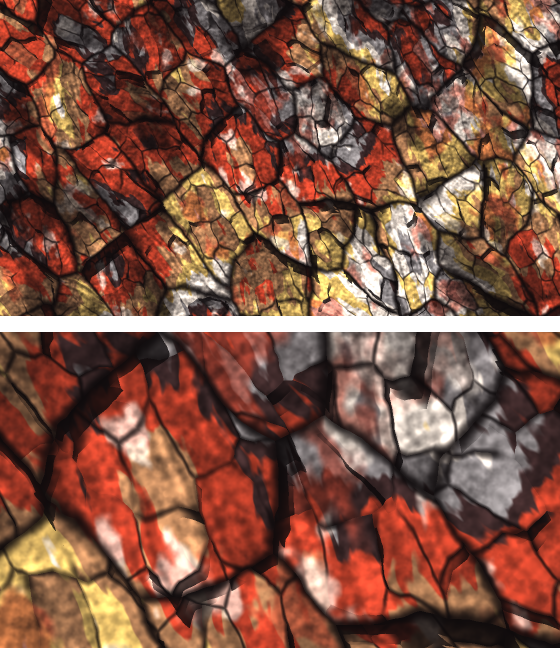
Top: the whole. Bottom: its middle third, enlarged.
Reproduce this texture procedurally as a Shadertoy shader.

```glsl
// Draws a sunlit face of fractured petrified wood: tilted blocks in red, ochre, pale and grey.

// Layout, in units of canvas height
const float GRAIN_ANGLE = -0.95;
const vec2 SLAB_SIZE = vec2(0.25, 0.165);
const vec2 CHIP_SIZE = vec2(0.095, 0.054);
const float JITTER = 0.85;
const float RAGGEDNESS = 0.022;

// Relief and light
const float SLAB_RELIEF = 0.085;
const float CHIP_RELIEF = 0.036;
const vec2 LIGHT = vec2(-0.42, 0.91);
const float LIGHT_SLOPE = 0.85;
const vec3 AMBIENT = vec3(0.055, 0.040, 0.045);

// Mineral tones, in the order they blend into each other
const vec3 DARK = vec3(0.18, 0.12, 0.12);
const vec3 RED = vec3(0.60, 0.20, 0.13);
const vec3 BROWN = vec3(0.58, 0.41, 0.28);
const vec3 OCHRE = vec3(0.80, 0.66, 0.36);
const vec3 PALE = vec3(0.85, 0.80, 0.75);
const vec3 GREY = vec3(0.47, 0.45, 0.45);
const vec3 TONES[6] = vec3[6](DARK, RED, BROWN, OCHRE, PALE, GREY);
const float TONE_END[6] = float[6](0.07, 0.30, 0.48, 0.65, 0.84, 0.985);

struct Block { vec2 id; vec2 offset; float edge; };
struct Rock { Block slab; Block chip; vec2 local; vec2 slope; float height; };

mat2 turn(float a) {
    float c = cos(a), s = sin(a);
    return mat2(c, s, -s, c);
}

vec2 hash2(vec2 p) {
    vec3 q = fract(p.xyx * vec3(0.1031, 0.1030, 0.0973));
    q += dot(q, q.yzx + 33.33);
    return fract((q.xx + q.yz) * q.zy);
}

float hash(vec2 p) { return hash2(p).x; }

float noise(vec2 p) {
    vec2 i = floor(p), f = fract(p);
    f = f * f * (3.0 - 2.0 * f);
    return mix(mix(hash(i), hash(i + vec2(1, 0)), f.x),
               mix(hash(i + vec2(0, 1)), hash(i + vec2(1, 1)), f.x), f.y);
}

float fbm(vec2 p) {
    float sum = 0.0, amp = 0.53;
    for (int i = 0; i < 4; i++) {
        sum += amp * noise(p);
        p = turn(0.6) * p * 2.03 + 17.3;
        amp *= 0.5;
    }
    return sum;
}

// Nearest jittered cell, measured with a boxy distance
Block findBlock(vec2 g, vec2 size) {
    vec2 q = g / size, base = floor(q);
    Block b = Block(vec2(0), vec2(0), 0.0);
    float nearest = 9.0, second = 9.0;
    for (int j = -1; j <= 1; j++)
    for (int i = -1; i <= 1; i++) {
        vec2 cell = base + vec2(i, j);
        vec2 off = q - cell - 0.5 - JITTER * (hash2(cell + 51.0) - 0.5);
        float d = mix(length(off), max(abs(off.x), abs(off.y)), 0.5);
        second = min(second, max(d, nearest));
        if (d < nearest) { nearest = d; b.id = cell; b.offset = off; }
    }
    b.edge = second - nearest;
    return b;
}

// Slabs split into chips, each a tilted plane
Rock findRock(vec2 g) {
    Rock r;
    r.slab = findBlock(g, SLAB_SIZE);
    vec2 key = hash2(r.slab.id + 90.0);
    r.local = turn((key.x - 0.5) * 0.8) * g + floor(key * 40.0);
    r.chip = findBlock(r.local, CHIP_SIZE);
    vec2 slabTilt = hash2(r.slab.id + 130.0) - 0.5;
    vec2 chipTilt = hash2(r.chip.id + 170.0) - 0.5;
    r.slope = slabTilt + chipTilt;
    r.height = SLAB_RELIEF * (key.y + dot(slabTilt, r.slab.offset))
             + CHIP_RELIEF * (hash(r.chip.id + 210.0) + dot(chipTilt, r.chip.offset));
    return r;
}

vec3 mineralTone(float t) {
    vec3 col = TONES[0];
    for (int i = 0; i < 6; i++)
        col = mix(col, TONES[(i + 1) % 6], smoothstep(-0.015, 0.015, t - TONE_END[i]));
    return col;
}

vec3 rockFace(vec2 p, float aspect) {
    vec2 g = turn(-GRAIN_ANGLE) * p + 20.0;
    vec2 toLight = turn(-GRAIN_ANGLE) * LIGHT;
    vec2 ragged = g + RAGGEDNESS * (vec2(fbm(g * 13.0), fbm(g * 13.0 + 70.0)) - 0.5);
    Rock rock = findRock(ragged);

    // Colour: broad zones, a shift per block, veins along the grain
    float vein = fbm(rock.local * vec2(9.0, 30.0)) - 0.5;
    float tone = 0.14 + 0.62 * p.x / aspect + 2.2 * (fbm(g * vec2(1.8, 2.6)) - 0.5)
               + 0.30 * (hash(rock.slab.id + 5.0) - 0.5)
               + 0.20 * (hash(rock.chip.id + 9.0) - 0.5) + 0.42 * vein;
    vec3 col = mineralTone(fract(tone));
    col = mix(col, RED, 0.55 * smoothstep(0.60, 0.70, fbm(rock.local * vec2(8.0, 13.0) + 33.0)));
    col = mix(col, PALE, 0.65 * smoothstep(0.64, 0.74, fbm(rock.local * vec2(11.0, 17.0) + 61.0)));

    // Fibres and grit
    float fibre = noise(rock.local * vec2(9.0, 125.0)) - 0.5;
    float grit = noise(p * 150.0) - 0.5;
    col *= 1.0 + fibre * mix(0.2, 0.65, hash(rock.slab.id + 14.0)) + 0.32 * grit;

    // Direct light on tilted planes and small bumps
    float bump = fbm(g * 38.0) - fbm((g + toLight * 0.007) * 38.0);
    float lit = clamp(1.02 - 0.5 * dot(rock.slope, toLight) + 1.7 * bump, 0.3, 1.45);

    // Shadows cast by higher blocks
    float shadow = 0.0;
    for (int k = 1; k <= 4; k++) {
        float reach = 0.013 * float(k);
        float rise = findRock(ragged + toLight * reach).height - rock.height - reach * LIGHT_SLOPE;
        shadow = max(shadow, smoothstep(0.0, 0.012, rise));
    }

    // Cracks of uneven width, and dim hollows
    float wear = fbm(g * 8.0 + 44.0);
    float slabCrack = 1.0 - smoothstep(0.0, 0.03 + 0.16 * wear, rock.slab.edge);
    float chipCrack = 1.0 - smoothstep(0.0, 0.03 + 0.18 * wear, rock.chip.edge);
    chipCrack *= smoothstep(0.3, 0.6, fbm(g * 12.0 + 88.0));
    float hollow = smoothstep(0.56, 0.72, fbm(g * vec2(4.5, 7.0) + 9.0));
    lit *= (1.0 - 0.82 * shadow) * (1.0 - 0.85 * slabCrack);
    lit *= (1.0 - 0.75 * chipCrack) * (1.0 - 0.6 * hollow);
    return clamp(col * lit + AMBIENT * (1.0 - 0.6 * lit), 0.0, 1.0);
}

void mainImage(out vec4 fragColor, in vec2 fragCoord) {
    // Four samples per pixel smooth the block edges
    vec3 sum = vec3(0);
    for (int k = 0; k < 4; k++) {
        vec2 shift = vec2(k % 2, k / 2) * 0.5 - 0.25;
        sum += rockFace((fragCoord + shift) / iResolution.y, iResolution.x / iResolution.y);
    }
    fragColor = vec4(sum / 4.0, 1.0);
}
```
